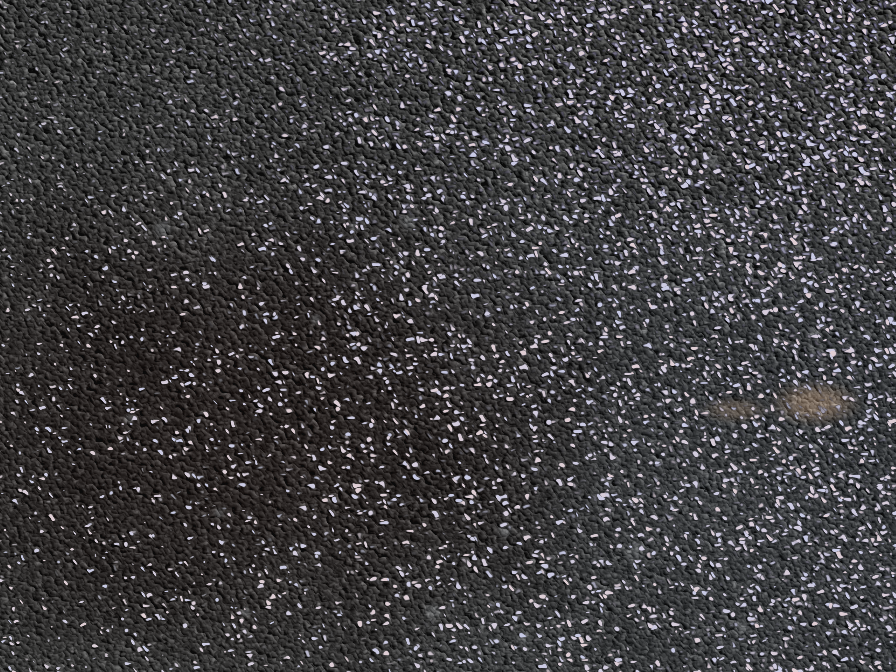
Write a WebGL 1 fragment shader that draws this texture.

```glsl
precision highp float;
uniform vec2 u_resolution;

const vec2 GRAIN_CELLS = vec2(92.0, 126.0);   // cells per canvas height
const vec2 GRIT_CELLS = vec2(150.0, 190.0);
const float GRAIN_ANGLE = -0.42;
const vec2 LIGHT_DIR = vec2(-0.45, -0.89);
const float GRAIN_SIZE = 0.62;
const float GRIT_SIZE = 0.7;
const float GRAIN_WARP = 0.2;
const float SPARSE = 0.2;                     // share of lit grains, left
const float DENSE = 0.5;                      // share of lit grains, upper right
const float RELIEF_SOFT = 0.2;
const float RELIEF_HARD = 0.36;
const float GRIT_RELIEF = 0.17;
const float SMUDGE_CELLS = 7.0;
const float SMUDGE_CHANCE = 0.2;

const vec3 BROWN_BLACK = vec3(0.145, 0.125, 0.12);
const vec3 GREY = vec3(0.205, 0.207, 0.205);
const vec3 SLATE = vec3(0.2, 0.21, 0.22);
const vec3 VIOLET = vec3(0.34, 0.32, 0.47);
const vec3 GLINT_COOL = vec3(0.78, 0.79, 0.9);
const vec3 GLINT_WARM = vec3(0.88, 0.81, 0.83);
const vec3 TAN = vec3(0.55, 0.47, 0.4);
const vec3 DUST = vec3(0.5, 0.51, 0.52);

vec4 hash4(vec2 cell) {
  vec4 q = fract(cell.xyxy * vec4(0.1031, 0.1030, 0.0973, 0.1099));
  q += dot(q, q.wzxy + 33.33);
  return fract((q.xxyz + q.yzzw) * q.zywx);
}

// Cellular grains: x = soft relief, y = glint strength, z = glint tint
vec3 grains(vec2 g, float density, float size) {
  g += GRAIN_WARP * sin(g.yx * vec2(2.9, 3.7) + 1.6 * sin(g * 1.3));
  vec2 home = floor(g);
  vec2 slope = vec2(0.0);
  float total = 0.0001;
  float glint = 0.0;
  float tint = 0.0;
  for (int j = -1; j <= 1; j++) {
    for (int i = -1; i <= 1; i++) {
      vec2 cell = home + vec2(float(i), float(j));
      vec4 h = hash4(cell + 517.0);
      vec2 d = cell + 0.5 + 0.8 * (h.xy - 0.5) - g;
      float weight = exp(-9.0 * dot(d, d));
      slope += weight * d * mix(0.5, 1.5, h.w);
      total += weight;
      float radius = size * mix(0.6, 1.15, h.w);
      float spot = 1.0 - smoothstep(radius * 0.15, radius, length(d));
      float lit = 1.0 - smoothstep(density * 0.25, density * 1.5, h.z);
      spot *= lit * mix(0.7, 1.15, h.w);
      if (spot > glint) {
        glint = spot;
        tint = fract(h.x * 7.0 + h.y);
      }
    }
  }
  return vec3(dot(slope / total, LIGHT_DIR), min(glint, 1.0), tint);
}

// Layered sines, roughly -1 to 1
float clouds(vec2 p) {
  float sum = 0.0;
  float weight = 0.5;
  for (int k = 0; k < 4; k++) {
    p = mat2(0.8, 0.6, -0.6, 0.8) * p * 1.8 + 1.7;
    sum += weight * sin(p.x + 1.3 * sin(p.y)) * cos(p.y + sin(p.x * 0.7));
    weight *= 0.65;
  }
  return sum;
}

float softSpot(vec2 p, vec2 centre, vec2 radius) {
  return 1.0 - smoothstep(0.2, 1.0, length((p - centre) / radius));
}

// Rare pale specks of dust
float smudges(vec2 p) {
  vec2 g = p * SMUDGE_CELLS;
  vec4 h = hash4(floor(g) + 91.0);
  float spot = softSpot(fract(g), 0.25 + 0.5 * h.xy, vec2(mix(0.06, 0.13, h.w)));
  return spot * step(h.z, SMUDGE_CHANCE);
}

void main() {
  vec2 uv = gl_FragCoord.xy / u_resolution;
  vec2 p = gl_FragCoord.xy / u_resolution.y;
  float mottle = clouds(p * 4.0);

  // Light falls from the upper right; the shade lies left of centre
  float toRight = smoothstep(-0.1, 1.1, uv.x + 0.35 * (uv.y - 0.4));
  float upper = smoothstep(0.35, 0.95, uv.y);
  vec2 shadeOffset = (uv - vec2(0.27, 0.37)) / vec2(0.46, 0.42);
  float shade = 1.0 - smoothstep(0.2, 1.15, length(shadeOffset) + 0.12 * mottle);
  vec3 color = mix(GREY, SLATE, toRight * (1.0 - upper));
  color = mix(color, BROWN_BLACK, shade);
  color *= 1.0 + 0.1 * mottle;

  // Reflected warm patches and dust
  float warm = softSpot(uv, vec2(0.91, 0.4), vec2(0.06, 0.04));
  warm = max(warm, 0.6 * softSpot(uv, vec2(0.82, 0.39), vec2(0.045, 0.024)));
  color = mix(color, TAN, 0.75 * warm);
  color = mix(color, DUST, 0.45 * smudges(p));

  // Bumpy surface
  float c = cos(GRAIN_ANGLE);
  float s = sin(GRAIN_ANGLE);
  vec2 along = mat2(c, -s, s, c) * p;
  float density = mix(SPARSE, DENSE, toRight) + 0.06 * upper;
  float size = GRAIN_SIZE * mix(0.78, 1.0, smoothstep(0.0, 0.5, uv.x));
  vec3 grain = grains(along * GRAIN_CELLS, density, size);
  vec3 grit = grains(along * GRIT_CELLS + 40.0, 0.3, GRIT_SIZE);
  float relief = mix(RELIEF_SOFT, RELIEF_HARD, upper * mix(0.55, 1.0, toRight));
  color += relief * grain.x + GRIT_RELIEF * grit.x * (1.0 - 0.4 * shade);
  color += grit.y * mix(0.09, 0.13, toRight);

  // Glints: violet rims around pale cores, dimmer at the upper left
  float dim = upper * (1.0 - smoothstep(0.1, 0.75, uv.x));
  float strength = grain.y * mix(1.0, 0.6, dim) * (1.0 - 0.5 * warm);
  vec3 core = mix(GLINT_COOL, GLINT_WARM, grain.z);
  vec3 rim = mix(GREY * 1.6, VIOLET, toRight * mix(0.4, 1.0, upper));
  vec3 glintColor = mix(rim, core, smoothstep(0.2, 0.8, strength));
  color = mix(color, glintColor, smoothstep(0.05, 0.6, strength));

  gl_FragColor = vec4(clamp(color, 0.04, 1.0), 1.0);
}
```
